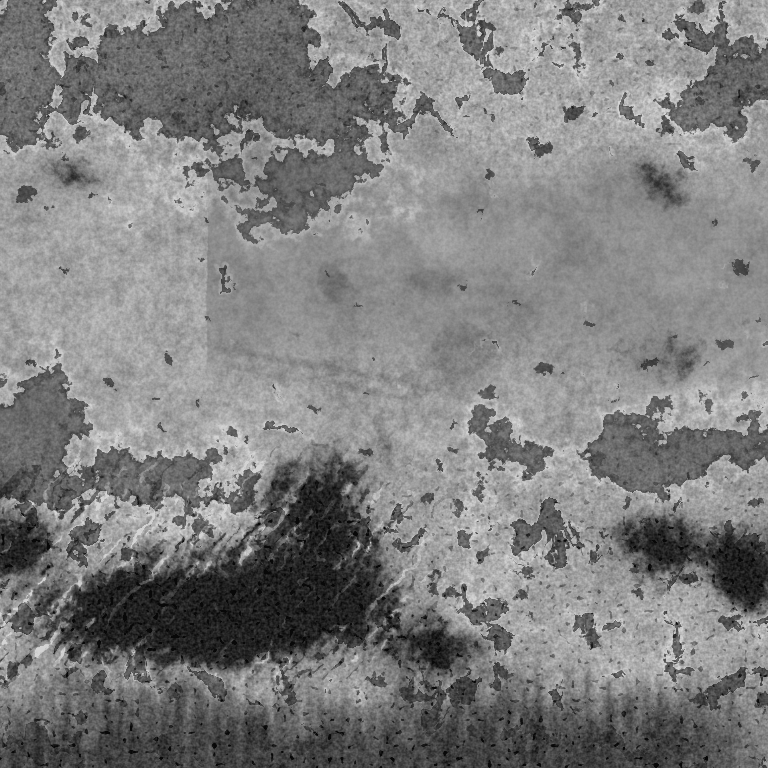
Give the GLSL for this texture, as a Shadertoy shader.

```glsl
// Weathered grey wall: peeling paint, bare plaster, soot stains, scratches and grain.

const float PAINT = 0.645;        // light flaking paint
const float FILM = 0.535;         // smooth grey overpaint
const float PLASTER = 0.385;      // exposed ground under the paint
const float SOOT = 0.085;         // darkest stain
const float FILM_EDGE = 0.27;     // straight left border of the overpaint
const float RAGGED = 0.085;       // how far patch borders wander
const float SCRATCH_ANGLE = 0.6;  // lean of the scratches, radians
const float SPECK_GRID = 24.0;    // cells per side for loose chips

// Ellipses: centre xy, radii zw
const vec4 PATCHES[12] = vec4[12](
    vec4(.29, .90, .16, .10), vec4(.36, .77, .10, .045), vec4(.43, .86, .09, .05),
    vec4(.01, .87, .05, .05), vec4(.04, .97, .05, .03), vec4(.96, .90, .06, .06),
    vec4(.04, .43, .07, .09), vec4(.19, .375, .07, .03), vec4(.90, .41, .15, .04),
    vec4(.64, .40, .025, .03), vec4(.75, .97, .02, .03), vec4(.55, .15, .07, .03));
const vec4 STAINS[12] = vec4[12](
    vec4(.24, .23, .10, .08), vec4(.40, .36, .06, .06), vec4(.43, .25, .09, .08),
    vec4(.02, .30, .06, .07), vec4(.13, .19, .10, .05), vec4(.87, .29, .10, .045),
    vec4(.98, .25, .05, .05), vec4(.86, .53, .055, .035), vec4(.56, .15, .08, .04),
    vec4(.34, .19, .11, .06), vec4(.87, .77, .06, .05), vec4(.10, .77, .06, .03));
const vec4 SMEARS[4] = vec4[4](
    vec4(.56, .64, .04, .025), vec4(.43, .63, .02, .03),
    vec4(.50, .42, .013, .04), vec4(.60, .53, .05, .05));

vec2 hash2(vec2 p) {
    vec3 q = fract(p.xyx * vec3(.1031, .1030, .0973));
    q += dot(q, q.yzx + 33.33);
    return fract((q.xx + q.yz) * q.zy);
}

float corner(vec2 cell, vec2 offset) {
    float a = 6.2832 * hash2(cell).x;
    return dot(vec2(cos(a), sin(a)), offset);
}

float gradientNoise(vec2 p) {
    vec2 i = floor(p), f = fract(p);
    vec2 u = f * f * f * (f * (f * 6. - 15.) + 10.), e = vec2(1, 0);
    return 1.5 * mix(mix(corner(i, f), corner(i + e.xy, f - e.xy), u.x),
                     mix(corner(i + e.yx, f - e.yx), corner(i + 1., f - 1.), u.x), u.y);
}

float fbm(vec2 p) {
    float sum = 0., amp = .55;
    for (int i = 0; i < 5; i++) {
        sum += amp * gradientNoise(p);
        p = mat2(1.6, 1.2, -1.2, 1.6) * p + 17.3;
        amp *= .55;
    }
    return sum;
}

float softEllipse(vec2 p, vec4 e) {
    vec2 q = (p - e.xy) / e.zw;
    return exp(-dot(q, q));
}

float patchDistance(vec2 p) {
    float d = 1.;
    for (int i = 0; i < 12; i++) {
        vec4 e = PATCHES[i];
        d = min(d, (length((p - e.xy) / e.zw) - 1.) * min(e.z, e.w));
    }
    return d;
}

// Small ragged chips, one candidate per cell
float specks(vec2 p, float density, float px) {
    vec2 g = p * SPECK_GRID + .35 * vec2(fbm(p * 55.), fbm(p * 55. + 40.));
    float mask = 0.;
    for (int k = 0; k < 9; k++) {
        vec2 cell = floor(g) + vec2(k % 3, k / 3) - 1.;
        vec2 r = hash2(cell + 70.), s = hash2(cell + 190.);
        float radius = mix(.07, .27, s.x * s.x) * step(s.y, density);
        float d = length((g - cell - r) * vec2(1., 1.3)) - radius;
        mask = max(mask, step(.01, radius) * smoothstep(px * SPECK_GRID, -px * SPECK_GRID, d));
    }
    return mask;
}

void mainImage(out vec4 fragColor, in vec2 fragCoord) {
    vec2 p = fragCoord / iResolution.xy;
    float px = 1. / iResolution.y;
    float broad = fbm(p * 5. + 3.), rough = fbm(p * 17. + 9.), fine = fbm(p * 75.);
    float grain = gradientNoise(p * 210.) + .7 * gradientNoise(p * 390. + 7.);
    float top = smoothstep(.74, .88, p.y), low = smoothstep(.47, .30, p.y);

    // Paint and the smooth overpaint with its hard left border
    float tone = PAINT + .10 * broad + .10 * rough + .13 * fine;
    float film = smoothstep(FILM_EDGE - px, FILM_EDGE + px, p.x + .004 * rough)
               * smoothstep(.46, .60, p.y + .08 * broad)
               * smoothstep(.84, .71, p.y + .10 * broad);
    tone = mix(tone, FILM + .08 * broad + .07 * rough + .06 * fine, .85 * film);

    // Brushed smears and long sagging strokes
    float smear = 0.;
    for (int i = 0; i < 4; i++) smear += softEllipse(p + .025 * vec2(rough, broad), SMEARS[i]);
    float sag = p.y - .55 + .20 * (p.x - FILM_EDGE) + .012 * broad;
    float stroke = exp(-pow(sag / .006, 2.)) + .7 * exp(-pow((sag + .022) / .005, 2.));
    stroke *= smoothstep(.26, .30, p.x) * smoothstep(.75, .55, p.x);
    tone -= .10 * smoothstep(.25, .75, smear) + .07 * stroke;

    // Flaked areas with pale lifted rims, darker just inside the break
    float density = max(.85 * top, .8 * low);
    float flake = fbm(p * 15. + .6 * vec2(broad, rough) + 31.) - mix(.58, .19, density);
    float bare = -patchDistance(p) + RAGGED * (.7 * broad + .7 * rough + .25 * fine);
    float field = max(flake, bare * 6.);
    float mask = smoothstep(-.012, .025, field);
    tone += .09 * smoothstep(-.16, -.015, field) * (1. - mask);
    float ground = PLASTER + .08 * broad + .06 * rough + .10 * fine;
    ground -= .10 * smoothstep(.14, .0, field);
    tone = mix(tone, ground, .93 * mask);
    tone = mix(tone, .27 + .12 * rough, .85 * specks(p, mix(.22, .55, density), px));

    // Soot, cut by leaning scratches
    float stain = 0.;
    for (int i = 0; i < 12; i++) stain += softEllipse(p + .02 * broad, STAINS[i]);
    stain *= mix(.62, 1., low);
    float c = cos(SCRATCH_ANGLE), s = sin(SCRATCH_ANGLE);
    vec2 along = mat2(c, s, -s, c) * p;
    float streak = gradientNoise(along * vec2(95., 17.) + 2. * rough);
    float scratched = low * smoothstep(.65, .45, p.x) * smoothstep(.08, .16, p.y);
    float soot = smoothstep(.18, 1.05, stain + .55 * rough + .4 * fine + .3 * streak * scratched);
    tone = mix(tone, SOOT + .05 * fine, .93 * soot);
    tone = mix(tone, .16, .75 * scratched * smoothstep(.42, .56, streak));
    tone += .22 * scratched * smoothstep(.40, .60, -streak) * (1. - .5 * soot);

    // Dark footing with vertical drips, fading at the right corner
    float drip = gradientNoise(vec2(p.x * 75., p.y * 14.));
    float footing = smoothstep(.145, .025, p.y + .035 * broad + .025 * drip);
    footing *= 1. - .7 * smoothstep(.82, 1., p.x + .08 * broad);
    tone = mix(tone, .17 + .10 * fine + .07 * drip, .80 * footing);

    // Surface grain and dark pits
    tone += grain * mix(.055, .085, max(low, top)) * mix(1., .55, film);
    tone -= .22 * smoothstep(.48, .68, gradientNoise(p * 120. + 50.)) * max(low, .6 * top);
    fragColor = vec4(vec3(clamp(tone, .03, .83)), 1.);
}
```
